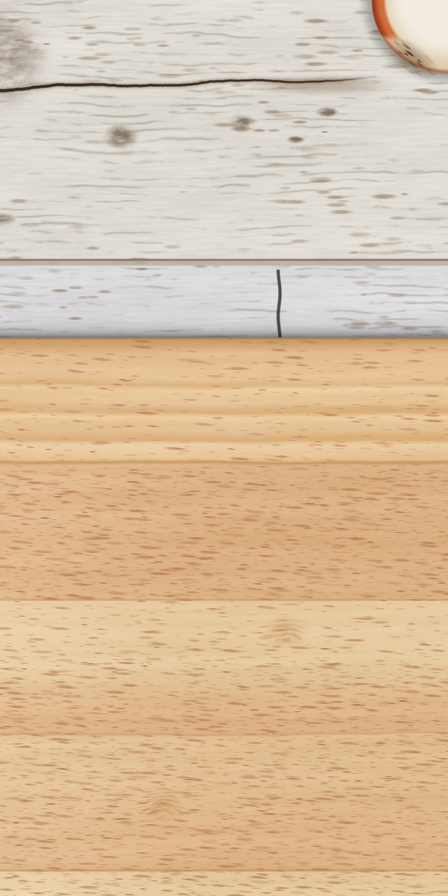
This texture is drawn by a Shadertoy shader. Its source:

```glsl
float hash(vec2 cell) {
    return fract(sin(dot(cell, vec2(127.1, 311.7))) * 43758.5);
}

// Layered, rotated sines, roughly -1..1
float waves(vec2 p) {
    float sum = 0., amp = .6;
    for (int i = 0; i < 5; i++) {
        sum += amp * sin(p.x + 1.7 * sin(p.y * .8 + float(i))) * sin(p.y + 1.3 * sin(p.x * .7));
        p = mat2(1.6, 1.2, -1.2, 1.6) * p + 3.1;
        amp *= .62;
    }
    return sum;
}

// Cellular scatter of short horizontal strokes
float dashes(vec2 p, vec2 cells, float density) {
    vec2 q = p * cells, id = floor(q);
    float mark = 0.;
    for (int k = 0; k < 9; k++) {
        vec2 cell = id + vec2(k % 3, k / 3) - 1.;
        vec2 center = cell + vec2(hash(cell + 7.3), hash(cell + 13.1));
        vec2 size = .2 + vec2(.55, .2) * hash(cell + 3.7);
        float stroke = 1. - smoothstep(.3, 1., length((q - center) / size));
        mark = max(mark, stroke * step(hash(cell), density) * (.4 + .6 * hash(cell + 19.)));
    }
    return mark;
}

float blob(vec2 p, vec2 center, vec2 radius) {
    return 1. - smoothstep(.2, 1., length((p - center) / radius));
}

float line(float dist, float halfWidth, float soft) {
    return 1. - smoothstep(halfWidth - soft, halfWidth + soft, abs(dist));
}

float below(float y, float edge, float soft) {
    return smoothstep(edge - soft, edge + soft, y);
}

vec3 paintedWood(vec2 p, float px) {
    vec3 bare = vec3(.58, .49, .39);
    vec3 col = mix(vec3(.875, .86, .83), vec3(.86, .855, .865), below(p.y, .59, px));
    col += .018 * waves(p * vec2(3, 14));

    // Brush rows and fine grain
    float row = p.y * 52. + .7 * waves(p * vec2(4, 9));
    float groove = pow(.5 + .5 * sin(6.283 * row), 5.);
    col -= groove * smoothstep(-.2, .6, waves(p * vec2(14, 40))) * vec3(.12, .13, .15);
    col -= .022 * waves(p * vec2(20, 250));

    // Flaked paint and stains
    float worn = smoothstep(0., .5, waves(p * vec2(5, 8) + 2.));
    col = mix(col, bare, .65 * worn * dashes(p, vec2(20, 55), .35));
    float stain = blob(p, vec2(0, .13), vec2(.13, .14)) * .55
                + blob(p, vec2(0, .49), vec2(.04, .02))
                + blob(p, vec2(.54, .275), vec2(.035, .025))
                + blob(p, vec2(.27, .305), vec2(.045, .035)) * .8
                + blob(p, vec2(.73, .25), vec2(.03, .014))
                + blob(p, vec2(.66, .312), vec2(.025, .01));
    stain *= .7 + .5 * waves(p * vec2(50, 90));
    col = mix(col, vec3(.47, .4, .33), clamp(stain, 0., .85));

    // Long tapering crack
    float crack = p.y - mix(.198, .17, p.x) - .004 * sin(p.x * 17. + 2.) - .002 * waves(p * vec2(30, 4));
    float reach = 1. - smoothstep(.7, .86, p.x);
    col = mix(col, bare, .45 * blob(p, vec2(.72, .19), vec2(.2, .028)));
    col = mix(col, bare, .5 * reach * line(crack, .006, .006));
    col = mix(col, vec3(.2, .16, .13), reach * line(crack, mix(.0035, .0015, p.x), px));

    // Plank seam, vertical joint and contact shadow
    col = mix(col, vec3(.72, .67, .6), .8 * line(p.y - .586, .007, px));
    col = mix(col, vec3(.47, .4, .34), .85 * line(p.y - .58, .002, px));
    float joint = line(p.x - .623 - .002 * sin(p.y * 60.), .0035, px) * below(p.y, .602, px);
    col = mix(col, vec3(.25, .22, .21), .9 * joint);
    return col * (1. - .45 * exp(-70. * max(.753 - p.y, 0.)));
}

vec3 cuttingBoard(vec2 p, float px) {
    float knots = blob(p, vec2(.638, 1.408), vec2(.06, .04)) + blob(p, vec2(.365, 1.8), vec2(.05, .045));
    float y = p.y + .006 * waves(p * vec2(2.5, 4)) + .012 * knots;

    // Glued staves
    vec3 tan1 = vec3(.86, .695, .515), pale = vec3(.9, .79, .625);
    vec3 col = mix(vec3(.8, .62, .43), vec3(.89, .75, .57), below(p.y, .775, .022));
    col = mix(col, tan1, below(y, 1.035, .012));
    col = mix(col, pale, below(p.y, 1.341, px));
    col = mix(col, tan1, below(y, 1.54, .07));
    col = mix(col, vec3(.88, .745, .57), below(y, 1.64, .004));
    col = mix(col, tan1, below(p.y, 1.82, .13));
    col = mix(col, pale, below(p.y, 1.945, px));
    col += vec3(.02, .03, .04) * (1. - smoothstep(0., .5, p.x)) * below(p.y, 1.04, .02);

    // Broad growth ridges on the upper stave
    float ridge = fract((y - .86) / .0625);
    float region = below(y, .85, .015) * (1. - below(y, 1.035, .006));
    float glow = smoothstep(0., .12, ridge) * exp(-4. * ridge);
    float dip = smoothstep(.5, .93, ridge) * (1. - smoothstep(.93, 1., ridge));
    col += region * (glow * vec3(.06, .09, .11) - dip * vec3(.035, .065, .09));

    // Streaks, fibres and pores
    col -= vec3(.016, .025, .032) * (waves(vec2(p.x * 2., y * 42.)) + .4 * waves(vec2(p.x * 9., y * 210.)));
    float dense = mix(.2, .55, below(p.y, 1.05, .03));
    dense *= 1. - .6 * below(p.y, 1.341, px) * (1. - below(p.y, 1.46, .06));
    vec2 slanted = vec2(p.x, y - .05 * p.x);
    float pores = .55 * dashes(slanted, vec2(23, 85), dense) + .3 * dashes(slanted + 4., vec2(40, 130), dense);
    col = mix(col, vec3(.67, .42, .27), min(pores, .65));

    // Knots, seams and upper rim
    float rings = .5 + .5 * sin(500. * y + 4. * waves(p * 30.));
    col = mix(col, vec3(.76, .55, .34), knots * (.15 + .35 * rings));
    float seams = line(y - 1.031, .003, .004) + .6 * line(p.y - 1.339, .002, px)
                + .5 * line(y - 1.638, .002, .003) + .8 * line(p.y - 1.943, .002, px);
    col = mix(col, vec3(.71, .49, .3), .5 * seams);
    return mix(col, vec3(.56, .43, .32), .7 * line(p.y - .753, .004, .004));
}

// Pale bulb with an orange skin and dry roots
vec3 addBulb(vec3 col, vec2 p, float px) {
    float r = length((p - vec2(1, 0)) / vec2(.17, .163));
    col *= .75 + .25 * smoothstep(1., 1.2, r);
    vec3 flesh = mix(vec3(.95, .93, .88), vec3(.86, .78, .64), smoothstep(.55, 1., r));
    float skin = smoothstep(.8, .86, r) * (1. - below(p.y, .085, .012));
    skin = max(skin, .6 * smoothstep(.93, .99, r));
    vec3 peel = mix(vec3(.82, .43, .22), vec3(.58, .22, .1), smoothstep(.88, 1., r));
    col = mix(col, mix(flesh, peel, skin), 1. - below(r, 1., 6. * px));
    vec2 along = mat2(.8, -.6, .6, .8) * (p - vec2(.92, .13));
    float tuft = blob(along, vec2(0), vec2(.075, .035));
    return mix(col, vec3(.32, .21, .12), tuft * (.35 + .65 * dashes(along, vec2(35, 95), .8)));
}

void mainImage(out vec4 fragColor, in vec2 fragCoord) {
    vec2 p = vec2(0, 2) + vec2(1, -2) * fragCoord / iResolution.xy;
    float px = 1. / iResolution.x;
    vec3 wall = addBulb(paintedWood(p, px), p, px);
    vec3 col = mix(wall, cuttingBoard(p, px), below(p.y, .753, px));
    fragColor = vec4(clamp(col, 0., 1.), 1);
}
```
